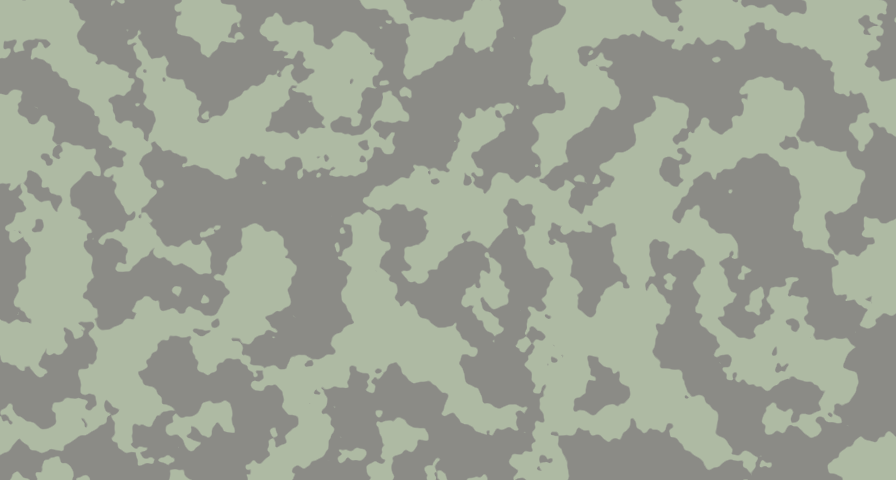
Reproduce this pattern procedurally as a WebGL 1 fragment shader.

```glsl
precision highp float;
// Two-tone camouflage: ragged sage green patches on warm grey, cut from fractal gradient noise.

uniform vec2 u_resolution;

const vec3 GREY = vec3(0.545, 0.545, 0.527);
const vec3 GREEN = vec3(0.682, 0.728, 0.640);
const float PATCH_FREQUENCY = 7.4;  // noise cells per canvas height
const float OCTAVE_GAIN = 0.52;     // strength of the ragged detail
const float OCTAVE_SCALE = 2.0;
const float GREEN_LEVEL = 0.0;      // higher values leave less green
const float EDGE_PIXELS = 1.5;      // width of the smoothed edge
const vec2 PATTERN_OFFSET = vec2(13.7, 41.3);
const int OCTAVES = 4;

// Random unit vector for a lattice point
vec2 latticeGradient(vec2 cell) {
  vec3 h = fract(cell.xyx * vec3(0.1031, 0.1030, 0.0973));
  h += dot(h, h.yzx + 33.33);
  float angle = 6.28319 * fract((h.x + h.y) * h.z);
  return vec2(cos(angle), sin(angle));
}

// Gradient noise, centred on zero
float gradientNoise(vec2 p) {
  vec2 cell = floor(p);
  vec2 f = p - cell;
  vec2 fade = f * f * f * (f * (f * 6.0 - 15.0) + 10.0);
  vec2 right = vec2(1.0, 0.0);
  vec2 up = vec2(0.0, 1.0);
  float a = dot(latticeGradient(cell), f);
  float b = dot(latticeGradient(cell + right), f - right);
  float c = dot(latticeGradient(cell + up), f - up);
  float d = dot(latticeGradient(cell + 1.0), f - 1.0);
  return mix(mix(a, b, fade.x), mix(c, d, fade.x), fade.y);
}

// Sum of octaves, each turned to hide the lattice; positive inside green
float patchField(vec2 p) {
  mat2 turn = mat2(0.8, 0.6, -0.6, 0.8);
  vec2 q = p * PATCH_FREQUENCY + PATTERN_OFFSET;
  float sum = 0.0;
  float amplitude = 1.0;
  for (int i = 0; i < OCTAVES; i++) {
    sum += amplitude * gradientNoise(q);
    q = turn * q * OCTAVE_SCALE + PATTERN_OFFSET;
    amplitude *= OCTAVE_GAIN;
  }
  return sum - GREEN_LEVEL;
}

void main() {
  float pixel = 1.0 / u_resolution.y;
  vec2 p = gl_FragCoord.xy * pixel;

  // Field and its slope per pixel give the distance to the edge
  float field = patchField(p);
  vec2 slope = vec2(patchField(p + vec2(pixel, 0.0)),
                    patchField(p + vec2(0.0, pixel))) - field;
  float edgeDistance = field / max(length(slope), 0.0001);

  float green = clamp(0.5 + edgeDistance / EDGE_PIXELS, 0.0, 1.0);
  gl_FragColor = vec4(mix(GREY, GREEN, green), 1.0);
}
```
